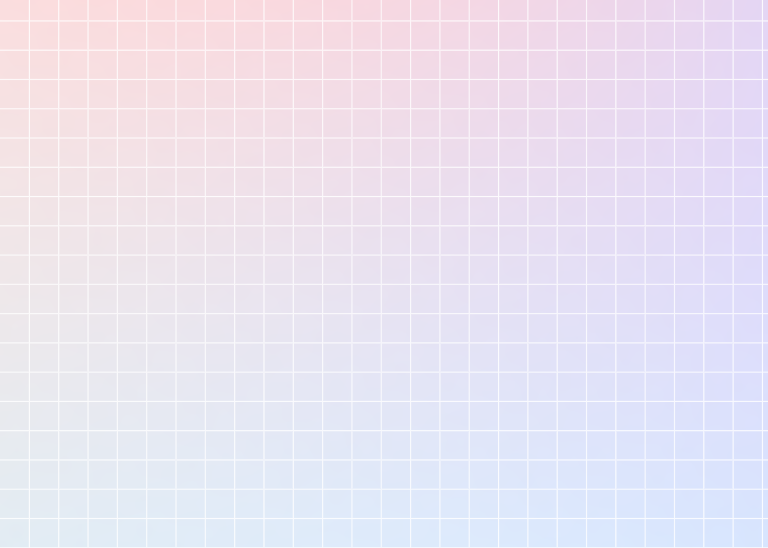
A Shadertoy shader for this pattern:

```glsl
// Fine white square grid over a soft pastel gradient from pink through lilac to pale blue.

#define PITCH vec2(0.03818, 0.03811)   // cell size, in canvas widths
#define LINE_WIDTH 0.0015              // stroke width, in canvas widths
#define LINE_OPACITY 0.80
#define LINE_VARIATION 0.14            // opacity change from line to line
#define GRID_OFFSET vec2(0.0001, 0.0003)
#define LINE_COLOR vec3(1.0, 1.0, 1.0)
#define PASTEL_MEAN vec3(0.930, 0.910, 0.952)
#define PASTEL_CONTRAST 0.90           // spread of the gradient about its mean
#define MOTTLE 0.004                   // strength of faint tonal unevenness
#define MOTTLE_SCALE 48.0

float hash(vec2 p) {
    vec3 q = fract(vec3(p.xyx) * 0.1031);
    q += dot(q, q.yzx + 33.33);
    return fract((q.x + q.y) * q.z);
}

float valueNoise(vec2 p) {
    vec2 cell = floor(p);
    vec2 f = fract(p);
    f = f * f * (3.0 - 2.0 * f);
    float low = mix(hash(cell), hash(cell + vec2(1, 0)), f.x);
    float high = mix(hash(cell + vec2(0, 1)), hash(cell + vec2(1, 1)), f.x);
    return mix(low, high, f.y);
}

// Weights of a parabola through samples at 0, 0.5 and 1
vec3 quadraticWeights(float t) {
    return vec3((1.0 - t) * (1.0 - 2.0 * t), 4.0 * t * (1.0 - t), t * (2.0 * t - 1.0));
}

// Smooth colour field; matrix columns run left, centre, right
vec3 pastelGradient(vec2 uv) {
    mat3 bottom = mat3(225, 236, 243, 220, 235, 252, 213, 229, 255);
    mat3 middle = mat3(239, 231, 232, 232, 225, 240, 221, 218, 251);
    mat3 top = mat3(252, 220, 220, 248, 214, 223, 227, 212, 244);
    vec3 across = quadraticWeights(uv.x);
    vec3 up = quadraticWeights(uv.y);
    vec3 field = bottom * across * up.x + middle * across * up.y + top * across * up.z;
    return mix(PASTEL_MEAN, field / 255.0, PASTEL_CONTRAST);
}

// Antialiased coverage of vertical (x) and horizontal (y) lines
vec2 gridLines(vec2 p, float pixel) {
    vec2 g = (p - GRID_OFFSET) / PITCH;
    vec2 index = floor(g + 0.5);
    vec2 dist = abs(g - index) * PITCH;
    vec2 coverage = clamp((0.5 * LINE_WIDTH - dist) / pixel + 0.5, 0.0, 1.0);
    coverage = min(coverage, LINE_WIDTH / pixel);
    coverage.x *= step(0.5, index.x); // the left edge stays open
    vec2 fade = vec2(hash(vec2(index.x, 3.0)), hash(vec2(index.y, 17.0)));
    return coverage * (LINE_OPACITY - LINE_VARIATION * (fade - 0.5));
}

void mainImage(out vec4 fragColor, in vec2 fragCoord) {
    vec2 p = fragCoord / iResolution.x;
    vec3 color = pastelGradient(fragCoord / iResolution.xy);

    // Faint unevenness in the background
    color += MOTTLE * (valueNoise(p * MOTTLE_SCALE) - 0.5);

    vec2 lines = gridLines(p, 1.0 / iResolution.x);
    color = mix(color, LINE_COLOR, max(lines.x, lines.y));
    fragColor = vec4(clamp(color, 0.0, 1.0), 1.0);
}
```
